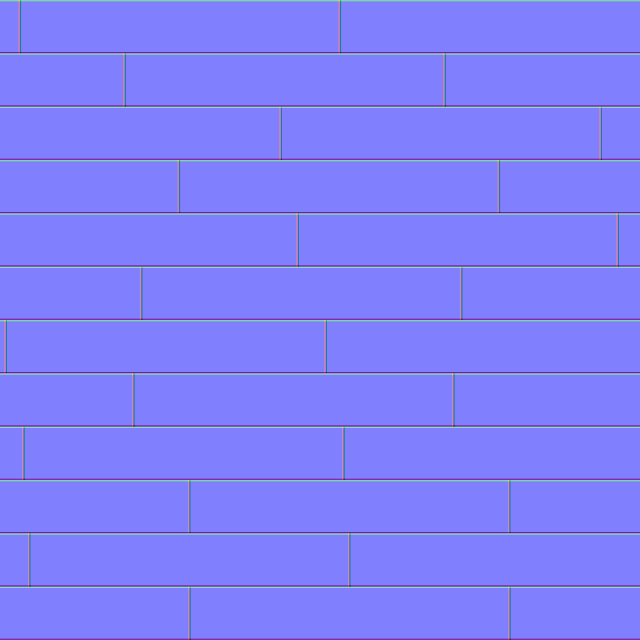
Give the GLSL for this texture map, as a WebGL 1 fragment shader.

```glsl
precision highp float;

uniform vec2 u_resolution;

const float ROWS = 12.0;            // plank rows down the canvas
const float PLANKS = 2.0;           // planks across each row
const float ROW_STAGGER = 0.5;      // shift of alternate rows, in plank lengths
const float STAGGER_JITTER = 0.26;  // random part of the shift
const float GAP_HALF = 0.0005;      // flat floor of the joint, each side
const float BEVEL_WIDTH = 0.0014;   // sloped plank edge
const float FILTER_PIXELS = 1.1;    // width of the smoothing filter
const float HASH_SEED = 3.7;

float hash(float n) {
    return fract(sin(n * 12.9898 + HASH_SEED) * 43758.5453);
}

// Joint position within a row, in plank lengths
float rowShift(float row) {
    float stagger = ROW_STAGGER * (1.0 - mod(row, 2.0));
    return stagger + STAGGER_JITTER * (hash(row) - 0.5);
}

// Signed distance to the nearest joint of a repeat, in canvas units
float jointDistance(float cell, float count) {
    return (fract(cell + 0.5) - 0.5) / count;
}

// Share of the filter footprint covered by a bevel on the positive side
float bevelCoverage(float dist, float footprint) {
    float lower = max(dist - 0.5 * footprint, GAP_HALF);
    float upper = min(dist + 0.5 * footprint, GAP_HALF + BEVEL_WIDTH);
    return max(upper - lower, 0.0) / footprint;
}

void main() {
    vec2 uv = gl_FragCoord.xy / u_resolution;
    vec2 footprint = FILTER_PIXELS / u_resolution;

    // Staggered plank layout
    float rowCell = uv.y * ROWS;
    float plankCell = uv.x * PLANKS - rowShift(floor(rowCell));
    float across = jointDistance(plankCell, PLANKS);
    float down = jointDistance(rowCell, ROWS);

    // Bevels on the four plank edges
    float leftEdge = bevelCoverage(across, footprint.x);
    float rightEdge = bevelCoverage(-across, footprint.x);
    float bottomEdge = bevelCoverage(down, footprint.y);
    float topEdge = bevelCoverage(-down, footprint.y);

    // Blend the flat face with the outward slopes
    vec2 slope = vec2(rightEdge - leftEdge, topEdge - bottomEdge);
    float sloped = min(leftEdge + rightEdge + bottomEdge + topEdge, 1.0);
    vec3 normal = vec3(slope, 1.0 - sloped);

    gl_FragColor = vec4(0.5 + 0.5 * normal, 1.0);
}
```
